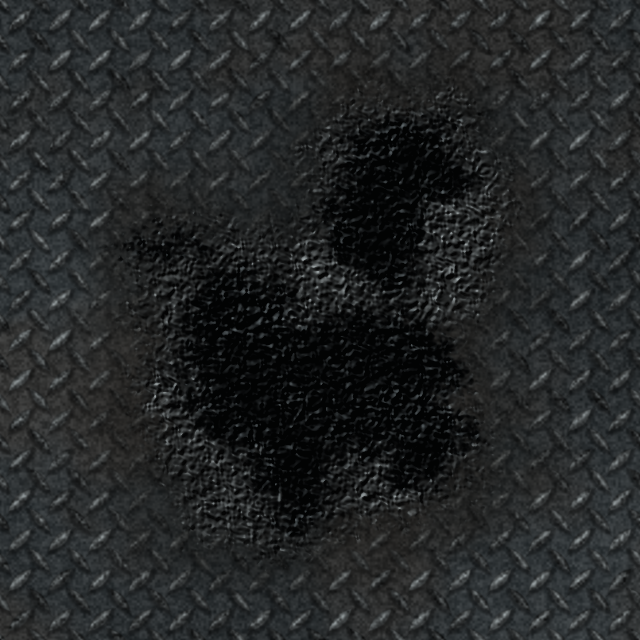
Give the GLSL for this texture, as a WebGL 2 fragment shader.

```glsl
#version 300 es
precision highp float;
// Dark steel tread plate with a charred, crumbling hole burnt through its middle.
// Two lens-shaped treads repeat per cell; noise-warped ellipses bound the
// grey crust and the black pits, which are lit as an embossed height field.
uniform vec2 u_resolution;
out vec4 fragColor;

float hash(vec2 p) {
    vec3 q = fract(p.xyx * 0.1031);
    q += dot(q, q.yzx + 33.33);
    return fract((q.x + q.y) * q.z);
}

float noise(vec2 p) {
    vec2 i = floor(p), f = fract(p);
    f = f * f * (3.0 - 2.0 * f);
    return mix(mix(hash(i), hash(i + vec2(1, 0)), f.x),
               mix(hash(i + vec2(0, 1)), hash(i + vec2(1, 1)), f.x), f.y);
}

float fbm(vec2 p) {
    float sum = 0.0, amp = 0.5;
    for (int i = 0; i < 4; i++) {
        sum += amp * noise(p);
        p = mat2(1.6, 1.2, -1.2, 1.6) * p + 7.3;
        amp *= 0.5;
    }
    return sum / 0.9375;
}

// Approximate depth inside an ellipse, positive within it
float lobe(vec2 p, float x, float y, float rx, float ry) {
    vec2 r = vec2(rx, ry);
    return (1.0 - length((p - vec2(x, y)) / r)) * min(rx, ry);
}

// Height of crumbled material, turned off the axes to hide the lattice
float rubble(vec2 p) {
    p = mat2(0.8, 0.6, -0.6, 0.8) * p + 0.006 * noise(p * 60.0);
    return 0.5 * noise(p * vec2(105, 125)) + 0.5 * noise(p * 215.0 + 31.0);
}

// One tread per cell: x = body mask, y = sheen, z = shadow around it
vec3 tread(vec2 cell, float angle, vec2 size) {
    float c = cos(angle), s = sin(angle);
    vec2 f = fract(cell) - 0.5;
    vec2 q = vec2(c * f.x + s * f.y, c * f.y - s * f.x) / size;
    float body = 1.0 - q.x * q.x - abs(q.y);
    float sheen = exp(-7.0 * pow(q.y - 0.15 + 0.2 * q.x, 2.0)) * smoothstep(1.0, 0.35, abs(q.x));
    float shadow = smoothstep(-0.6, 0.3, 1.0 - q.x * q.x * 0.8 - abs(q.y + 0.4));
    return vec3(smoothstep(-0.1, 0.35, body), sheen, shadow);
}

void main() {
    vec2 uv = gl_FragCoord.xy / u_resolution;

    // Ragged outlines of the damage
    vec2 ragged = vec2(fbm(uv * 24.0), fbm(uv * 24.0 + 50.0)) - 0.5;
    vec2 p = uv + 0.075 * ragged;
    float crust = lobe(p, 0.63, 0.71, 0.15, 0.14);
    crust = max(crust, lobe(p, 0.69, 0.64, 0.10, 0.13));
    crust = max(crust, lobe(p, 0.58, 0.57, 0.16, 0.10));
    crust = max(crust, lobe(p, 0.47, 0.38, 0.25, 0.20));
    crust = max(crust, lobe(p, 0.34, 0.53, 0.12, 0.11));
    crust = max(crust, lobe(p, 0.27, 0.57, 0.06, 0.08));
    crust = max(crust, lobe(p, 0.42, 0.23, 0.13, 0.085));
    crust = max(crust, lobe(p, 0.61, 0.29, 0.14, 0.10));
    crust = max(crust, lobe(p, 0.46, 0.58, 0.10, 0.06));

    float pit = lobe(p, 0.63, 0.74, 0.10, 0.08);
    pit = max(pit, lobe(p, 0.59, 0.655, 0.09, 0.085));
    pit = max(pit, lobe(p, 0.605, 0.58, 0.035, 0.04));
    pit = max(pit, lobe(p, 0.38, 0.46, 0.105, 0.105));
    pit = max(pit, lobe(p, 0.49, 0.385, 0.20, 0.11));
    pit = max(pit, lobe(p, 0.60, 0.41, 0.11, 0.105));
    pit = max(pit, lobe(p, 0.66, 0.32, 0.065, 0.075));
    pit = max(pit, lobe(p, 0.46, 0.28, 0.06, 0.07));
    pit = max(pit, lobe(p, 0.46, 0.205, 0.035, 0.035));
    pit = max(pit, lobe(p, 0.27, 0.615, 0.05, 0.02));

    // Plate: grey steel, faint stains, broad cool glows and fine grain
    float grain = noise(uv * 250.0) - 0.5 + 0.8 * (noise(uv * vec2(120, 160)) - 0.5);
    float scorch = smoothstep(-0.12, 0.03, crust);
    vec3 plate = mix(vec3(0.186, 0.187, 0.184), vec3(0.178, 0.197, 0.206), smoothstep(0.35, 0.65, fbm(uv * 5.0 + 3.0)));
    float glow = smoothstep(-0.2, 0.2, lobe(uv, 0.09, 0.48, 0.20, 0.30));
    glow = max(glow, smoothstep(-0.2, 0.2, lobe(uv, 0.87, 0.10, 0.25, 0.20)));
    plate *= (0.88 + 0.24 * fbm(uv * 9.0 + 20.0)) * (0.95 + 0.16 * glow);
    plate += 0.085 * grain;

    // Treads: bright ones at cell centres, dimmer crossing ones at corners
    vec2 cell = uv * 16.0;
    vec3 rising = tread(cell, 0.77, vec2(0.42, 0.15));
    vec3 falling = tread(cell + 0.5, -0.84, vec2(0.40, 0.13));
    float wear = 0.8 + 0.35 * hash(floor(cell)) + 0.7 * grain;
    float wearCross = 0.7 + 0.45 * hash(floor(cell + 0.5) + 90.0) + 0.7 * grain;
    float fade = 1.0 - 0.65 * scorch;
    plate *= 1.0 - 0.38 * fade * max(rising.z, falling.z);
    vec3 steel = vec3(0.95, 1.0, 1.01) * (0.94 + 0.12 * glow);
    plate = mix(plate, steel * wear * (0.19 + 0.22 * rising.y), 0.95 * fade * rising.x);
    plate = mix(plate, steel * wearCross * (0.16 + 0.17 * falling.y), 0.9 * fade * falling.x);
    plate *= mix(vec3(1), vec3(0.68, 0.65, 0.62), scorch);

    // Crust and pits share one rubble relief lit from the upper left
    float relief = rubble(uv) - rubble(uv + vec2(-0.003, 0.004));
    float glint = pow(noise(uv * 165.0 + 70.0), 4.0) * smoothstep(0.0, 0.25, relief);
    float lit = max(0.135 + 0.46 * relief + 0.36 * glint, 0.015);
    vec3 rock = vec3(0.95, 1.0, 1.01) * lit * (0.45 + 1.1 * fbm(uv * 16.0 + 9.0));
    float ash = smoothstep(0.35, 0.75, fbm(uv * 24.0 + 40.0));
    float embers = max(relief, 0.0) * (0.16 + 0.38 * ash) + 0.24 * glint;
    vec3 soot = vec3(0.007, 0.010, 0.012) + vec3(0.92, 1.0, 1.03) * embers;

    // Break up both borders with the rubble itself
    float crumble = 0.06 * (rubble(uv + 0.4) - 0.5);
    vec3 color = mix(plate, rock, smoothstep(-0.035, 0.035, crust + crumble));
    color = mix(color, soot, smoothstep(-0.022, 0.020, pit + crumble));
    fragColor = vec4(clamp(color, 0.0, 1.0), 1.0);
}
```
